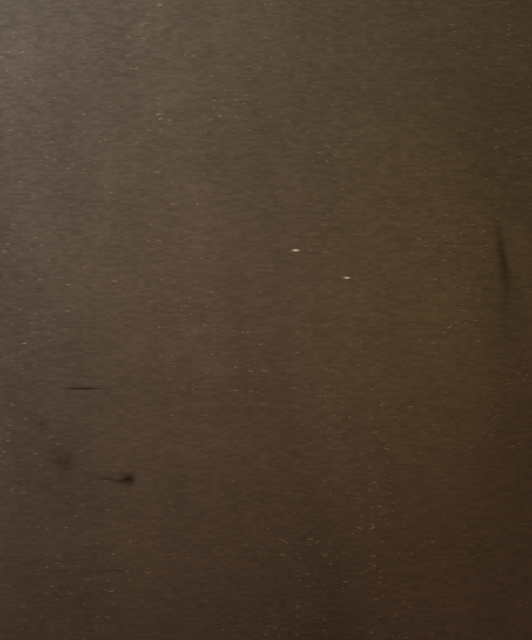
Give the GLSL for this texture, as a Shadertoy shader.

```glsl
// Dark brown worn board: soft light from the upper left, fine level grain, flecks and a few stains.

// Light and colour
const vec3 TOP_LEFT     = vec3(0.405, 0.358, 0.315);
const vec3 TOP_RIGHT    = vec3(0.255, 0.205, 0.142);
const vec3 BOTTOM_LEFT  = vec3(0.235, 0.180, 0.138);
const vec3 BOTTOM_RIGHT = vec3(0.195, 0.135, 0.096);
const vec3 CENTRE_GLOW  = vec3(0.036, 0.026, 0.014);
const vec3 OLIVE_GLOW   = vec3(0.030, 0.024, 0.004);
const vec3 FLECK_TINT   = vec3(0.130, 0.105, 0.072);
const vec3 CHIP_COLOUR  = vec3(0.780, 0.730, 0.620);
const vec3 STAIN_COLOUR = vec3(0.125, 0.080, 0.055);

// Feature sizes are fractions of the canvas height
const vec2  GRAIN_FREQ      = vec2(95.0, 270.0);
const vec2  STREAK_FREQ     = vec2(13.0, 2.2);
const float STREAK_LEAN     = 0.14;
const float GRAIN_CONTRAST  = 0.120;
const float MOTTLE_CONTRAST = 0.100;
const float STREAK_CONTRAST = 0.130;
const int   FLECK_LAYERS    = 4;
const float FLECK_CELLS     = 42.0;
const float FLECK_SHARE     = 0.42;

float hash(vec2 p) {
    vec3 q = fract(p.xyx * 0.1031);
    q += dot(q, q.yzx + 33.33);
    return fract((q.x + q.y) * q.z);
}

float noise(vec2 p) {
    vec2 cell = floor(p), f = fract(p);
    f = f * f * (3.0 - 2.0 * f);
    return mix(mix(hash(cell), hash(cell + vec2(1, 0)), f.x),
               mix(hash(cell + vec2(0, 1)), hash(cell + vec2(1, 1)), f.x), f.y);
}

float fbm(vec2 p) {
    float sum = 0.0, weight = 0.5;
    for (int i = 0; i < 4; i++) {
        sum += weight * noise(p);
        p = mat2(1.6, 1.2, -1.2, 1.6) * p + 17.3;
        weight *= 0.5;
    }
    return sum / 0.9375;
}

// Soft elliptical spot, 1 at its centre
float spot(vec2 p, vec2 centre, vec2 radius) {
    vec2 d = (p - centre) / radius;
    return exp(-dot(d, d));
}

// Short pale fibres, at most one in each grid cell
float flecks(vec2 p, float layer) {
    float cells = FLECK_CELLS * (1.0 + 0.22 * layer);
    vec2 q = p * cells + layer * 37.7;
    vec2 id = floor(q);
    vec2 centre = 0.3 + 0.4 * vec2(hash(id + 3.1), hash(id + 8.7));
    float angle = (hash(id + 21.3) - 0.5) * 1.1;
    vec2 d = fract(q) - centre;
    d = mat2(cos(angle), -sin(angle), sin(angle), cos(angle)) * d;
    float halfLength = mix(0.03, 0.14, hash(id + 14.9));
    float dist = length(vec2(max(abs(d.x) - halfLength, 0.0), d.y));
    float strength = hash(id + 31.7);
    return step(hash(id + 45.1), FLECK_SHARE) * strength * strength
         * (1.0 - smoothstep(0.015, 0.085, dist));
}

vec3 boardLight(vec2 uv, vec2 p) {
    vec3 light = mix(mix(BOTTOM_LEFT, BOTTOM_RIGHT, uv.x),
                     mix(TOP_LEFT, TOP_RIGHT, uv.x), uv.y);
    light += CENTRE_GLOW * spot(uv, vec2(0.48, 0.50), vec2(0.45, 0.42));
    return light + OLIVE_GLOW * spot(p, vec2(0.68, 0.52), vec2(0.16, 0.35));
}

float stains(vec2 p) {
    vec2 w = p + 0.006 * (vec2(noise(p * 60.0), noise(p * 60.0 + 9.0)) - 0.5);
    float s = 0.65 * spot(p, vec2(0.130, 0.393), vec2(0.028, 0.0020));
    s += 0.30 * spot(p, vec2(0.180, 0.108), vec2(0.032, 0.0018));
    s += 0.75 * spot(w, vec2(0.200, 0.252), vec2(0.011, 0.0085));
    s += 0.40 * spot(w, vec2(0.178, 0.250), vec2(0.026, 0.0028));
    s += 0.30 * spot(w, vec2(0.098, 0.281), vec2(0.018, 0.0160));
    s += 0.25 * spot(w, vec2(0.066, 0.333), vec2(0.007, 0.0070));
    vec2 lean = w + vec2((w.y - 0.59) * 0.12, 0.0);
    return s + 0.55 * spot(lean, vec2(0.785, 0.590), vec2(0.0075, 0.0500));
}

void mainImage(out vec4 fragColor, in vec2 fragCoord) {
    vec2 uv = fragCoord / iResolution.xy;
    vec2 p = fragCoord / iResolution.y;
    vec3 colour = boardLight(uv, p);

    // Broad mottling, leaning upright streaks and fine level grain
    float mottle = fbm(p * vec2(10.0, 13.0)) - 0.5;
    float streak = fbm(vec2(p.x + STREAK_LEAN * p.y, p.y) * STREAK_FREQ + 5.0) - 0.5;
    float grain = noise(p * GRAIN_FREQ) + 0.6 * noise(p * GRAIN_FREQ * 1.7 + 40.0) - 0.8;
    colour *= 1.0 + MOTTLE_CONTRAST * mottle + STREAK_CONTRAST * streak + GRAIN_CONTRAST * grain;

    // Pale fibres gather in worn patches
    float wear = smoothstep(0.30, 0.70, fbm(p * 7.0 + 23.0));
    float fibre = 0.0;
    for (int i = 0; i < FLECK_LAYERS; i++) fibre += flecks(p, float(i));
    colour += FLECK_TINT * fibre * mix(0.35, 1.0, wear);

    colour = mix(colour, STAIN_COLOUR, min(stains(p), 0.85));

    // Two bright chips
    float chips = spot(p, vec2(0.462, 0.609), vec2(0.0050, 0.0018))
                + 0.85 * spot(p, vec2(0.542, 0.566), vec2(0.0048, 0.0016));
    colour = mix(colour, CHIP_COLOUR, min(chips, 1.0));

    fragColor = vec4(clamp(colour, 0.0, 1.0), 1.0);
}
```
